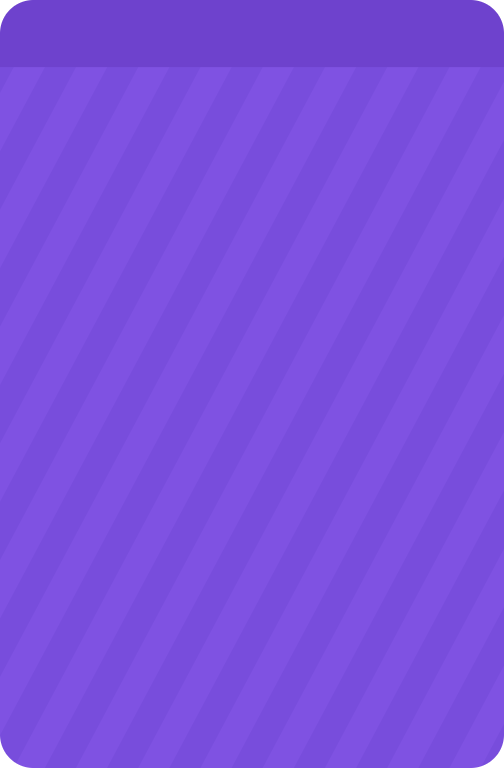
Write a Shadertoy shader that draws this pattern.

```glsl
float roundedBox(vec2 p, vec2 halfSize, float radius) {
    vec2 q = abs(p) - halfSize + radius;
    return length(max(q, 0.0)) + min(max(q.x, q.y), 0.0) - radius;
}

// Antialiased coverage of the region where d is negative
float coverage(float d, float pixel) {
    return clamp(0.5 - d / pixel, 0.0, 1.0);
}

void mainImage(out vec4 fragColor, in vec2 fragCoord) {
    vec2 uv = fragCoord / iResolution.y;
    vec2 size = vec2(iResolution.x / iResolution.y, 1.0);
    float pixel = 1.0 / iResolution.y;

    // Slanted stripes, equal light and dark widths
    float slope = 0.533;
    float period = 0.08105;
    float across = (uv.x + slope * (1.0 - uv.y)) / period - 2.046;
    float stripe = (abs(fract(across + 0.5) - 0.5) - 0.25) * period / length(vec2(1.0, slope));
    vec3 color = mix(vec3(0.471, 0.302, 0.863), vec3(0.498, 0.322, 0.886), coverage(stripe, pixel));

    // Plain header band
    color = mix(color, vec3(0.431, 0.259, 0.804), coverage(0.9126 - uv.y, pixel));

    // Rounded card on white
    float card = roundedBox(uv - 0.5 * size, 0.5 * size, 0.0435);
    color = mix(vec3(1.0), color, coverage(card, pixel));

    fragColor = vec4(color, 1.0);
}
```
